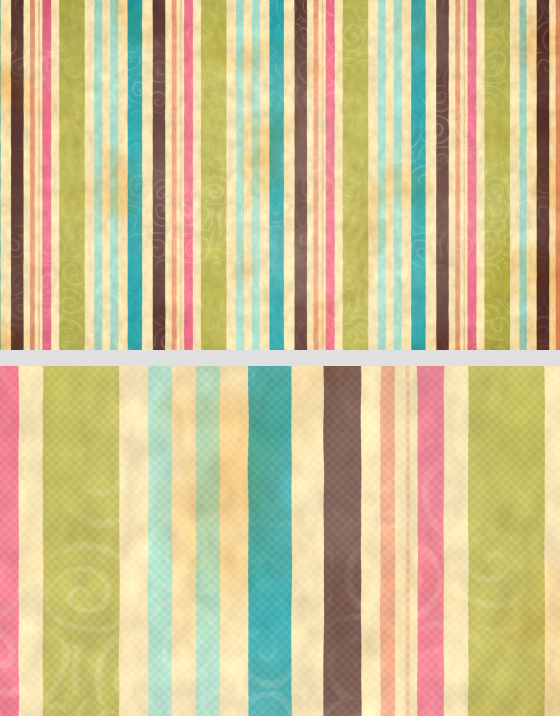
Top, the full canvas; bottom, a detail of the centre.
Reproduce this pattern procedurally as a Shadertoy shader.

```glsl
// Worn vintage fabric: a repeating set of vertical stripes on cream cloth.
// Stripes come from a folded x coordinate; gradient noise, spiral scrolls and
// a fine weave add fading, warm stains and a ghost of paisley.

const float PERIOD = 0.405;      // width of one stripe set, in canvas heights
const float START = 0.0315;      // left edge of the first brown stripe
const float SEAM = 1.504;        // the last set is cut short here
const float SEAM_SKIP = 0.118;   // width left out at the seam
const float WEAVE_COUNT = 112.0; // threads per canvas height
const float SCROLL_SIZE = 0.085;
const float STAIN = 0.55;
const float FADE = 0.30;
const float TAU = 6.2831853;

const vec3 CREAM = vec3(0.975, 0.890, 0.680);
const vec3 BLEACH = vec3(1.0, 0.970, 0.870);
const vec3 RUST = vec3(0.93, 0.75, 0.47);

// Centre and half width of each stripe, as parts of the period
const int COUNT = 8;
const vec2 STRIPES[COUNT] = vec2[COUNT](
    vec2(0.044, 0.044), vec2(0.151, 0.017), vec2(0.198, 0.005), vec2(0.252, 0.031),
    vec2(0.430, 0.090), vec2(0.615, 0.028), vec2(0.728, 0.028), vec2(0.874, 0.051));
const vec3 DYES[COUNT] = vec3[COUNT](
    vec3(0.35, 0.21, 0.19), vec3(0.94, 0.61, 0.46), vec3(0.95, 0.76, 0.55), vec3(0.94, 0.42, 0.53),
    vec3(0.72, 0.70, 0.29), vec3(0.64, 0.87, 0.80), vec3(0.64, 0.87, 0.80), vec3(0.13, 0.63, 0.66));

vec2 hash2(vec2 p) {
    vec3 q = fract(p.xyx * vec3(0.1031, 0.1030, 0.0973));
    q += dot(q, q.yzx + 33.33);
    return fract((q.xx + q.yz) * q.zy);
}

float gradientDot(vec2 cell, vec2 f, vec2 corner) {
    return dot(hash2(cell + corner) * 2.0 - 1.0, f - corner);
}

float gradientNoise(vec2 p) {
    vec2 i = floor(p), f = fract(p);
    vec2 u = f * f * f * (f * (f * 6.0 - 15.0) + 10.0);
    return mix(mix(gradientDot(i, f, vec2(0, 0)), gradientDot(i, f, vec2(1, 0)), u.x),
               mix(gradientDot(i, f, vec2(0, 1)), gradientDot(i, f, vec2(1, 1)), u.x), u.y);
}

float fbm(vec2 p) {
    float sum = 0.0, amp = 1.0;
    for (int k = 0; k < 4; k++) {
        sum += amp * gradientNoise(p);
        p = mat2(1.6, 1.2, -1.2, 1.6) * p + 7.3;
        amp *= 0.55;
    }
    return sum;
}

// Dyed colour at x; alpha tells dye from bare cloth
vec4 stripeColor(float x, float aa) {
    float t = fract((x - START) / PERIOD);
    vec4 c = vec4(CREAM, 0.0);
    for (int k = 0; k < COUNT; k++) {
        float d = abs(fract(t - STRIPES[k].x + 0.5) - 0.5) - STRIPES[k].y;
        c = mix(c, vec4(DYES[k], 1.0), smoothstep(aa, -aa, d));
    }
    return c;
}

// Thin spiral lines around the nearest scattered centre
float scrolls(vec2 p) {
    p += 0.22 * vec2(gradientNoise(p * 0.9), gradientNoise(p * 0.9 + 19.0));
    vec2 cell = floor(p), nearest = vec2(9.0), seed = vec2(0.0);
    for (int j = -1; j <= 1; j++)
    for (int i = -1; i <= 1; i++) {
        vec2 id = cell + vec2(i, j), h = hash2(id);
        vec2 d = p - id - 0.2 - 0.6 * h;
        if (dot(d, d) < dot(nearest, nearest)) { nearest = d; seed = h; }
    }
    float turn = seed.x < 0.5 ? -1.0 : 1.0;
    float phase = length(nearest) * 24.0 + turn * atan(nearest.y, nearest.x) + seed.y * TAU;
    return smoothstep(0.35, 0.95, sin(phase));
}

void mainImage(out vec4 fragColor, in vec2 fragCoord) {
    vec2 p = fragCoord / iResolution.y;
    float pixel = 1.0 / iResolution.y;
    float aspect = iResolution.x / iResolution.y;

    // Stripes, with slightly uneven edges and a shortened last set
    float x = p.x + 0.0012 * gradientNoise(p * vec2(35.0, 22.0));
    float aa = 0.8 * pixel / PERIOD;
    float pastSeam = smoothstep(-pixel, pixel, x - SEAM);
    vec4 cloth = mix(stripeColor(x, aa), stripeColor(x + SEAM_SKIP, aa), pastSeam);
    vec3 col = cloth.rgb;
    float dye = cloth.a;

    // Ghost paisley, patchy and clearest on the dyed stripes
    float patches = smoothstep(-0.3, 0.4, fbm(p * 4.0 + 3.0));
    float ghost = scrolls(p / SCROLL_SIZE) * patches;
    col = mix(col, BLEACH, ghost * mix(0.10, 0.17, dye));

    // Broad fading: strongest around the middle
    vec2 q = (p - vec2(0.5 * aspect, 0.46)) / vec2(0.62 * aspect, 0.72);
    float cloud = fbm(p * 2.6 + 11.0);
    float middle = exp(-2.2 * dot(q, q));
    col = mix(col, BLEACH, FADE * clamp(middle * 0.85 + cloud * 0.7, 0.0, 1.0));

    // Warm stains and dark grime, heavier toward the border
    float border = smoothstep(0.25, 1.1, dot(q, q));
    float stain = smoothstep(0.05, 0.75, fbm(p * 3.4 + 41.0) + 0.35 * border);
    col *= mix(vec3(1.0), RUST, STAIN * stain);
    col *= 1.0 - 0.10 * border * dye;

    // Brushed wear and woven threads
    col *= 1.0 + 0.09 * fbm(p * vec2(48.0, 30.0)) + 0.07 * fbm(p * vec2(9.0, 16.0));
    vec2 thread = sin(p * WEAVE_COUNT * TAU);
    col += 0.022 * thread.x * thread.y * mix(0.6, 1.2, dye);

    fragColor = vec4(clamp(col, 0.0, 1.0), 1.0);
}
```
